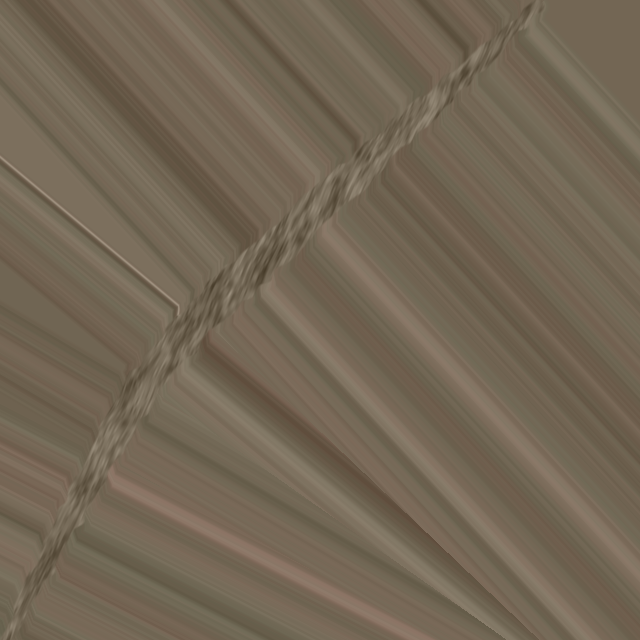
Reproduce this texture procedurally as a three.js fragment shader.

```glsl
varying vec2 vUv;

float hash(vec2 p) {
  vec3 q = fract(p.xyx * vec3(0.1031, 0.1030, 0.0973));
  q += dot(q, q.yzx + 33.33);
  return fract((q.x + q.y) * q.z);
}

float noise(vec2 p) {
  vec2 i = floor(p), f = fract(p);
  f = f * f * (3.0 - 2.0 * f);
  return mix(mix(hash(i), hash(i + vec2(1.0, 0.0)), f.x),
             mix(hash(i + vec2(0.0, 1.0)), hash(i + 1.0), f.x), f.y);
}

// Flat steps with soft borders, centred on zero
float steps(float x, float row) {
  float i = floor(x);
  return mix(hash(vec2(i, row)), hash(vec2(i + 1.0, row)),
             smoothstep(0.25, 0.75, fract(x))) - 0.5;
}

float band(float t, float center, float width) {
  float x = (t - center) / width;
  return exp(-x * x);
}

// Keeps distance, position along the spine and side of the closest segment
void spineSegment(vec2 p, vec2 a, vec2 b, inout float start, inout vec3 best) {
  vec2 ab = b - a, ap = p - a;
  float h = clamp(dot(ap, ab) / dot(ab, ab), 0.0, 1.0);
  float d = length(ap - ab * h);
  float side = ab.x * ap.y - ab.y * ap.x > 0.0 ? 1.0 : -1.0;
  if (d < best.x) best = vec3(d, start + h * length(ab), side);
  start += length(ab);
}

vec3 streaks(float t, float side) {
  float row = side * 7.0 + 20.0;
  float tone = 0.0, warmth = 0.0, frequency = 22.0, amplitude = 0.055;
  for (int i = 0; i < 4; i++) {
    tone += amplitude * steps(t * frequency, row);
    warmth += 0.4 * amplitude * steps(t * frequency + 9.3, row + 31.0);
    frequency *= 2.3;
    amplitude *= 0.8;
    row += 3.0;
  }
  float inner = 1.0 - smoothstep(1.295, 1.307, t);
  tone *= inner;
  warmth *= inner;

  if (side > 0.0) {
    // Upper left bands
    tone += 0.025 * band(t, 0.26, 0.03) - 0.04 * band(t, 0.17, 0.014)
      - 0.03 * band(t, 0.34, 0.025) - 0.025 * band(t, 0.46, 0.03)
      - 0.08 * band(t, 0.576, 0.004) + 0.14 * band(t, 0.583, 0.0018)
      + 0.025 * band(t, 0.64, 0.03) - 0.065 * band(t, 0.727, 0.018)
      + 0.03 * band(t, 0.87, 0.04) - 0.065 * band(t, 0.957, 0.008)
      - 0.075 * band(t, 1.18, 0.01);
    warmth += 0.012 * band(t, 0.78, 0.04);
  } else {
    // Lower right bands
    float rosy = band(t, 0.29, 0.022) + band(t, 0.704, 0.02)
      + band(t, 0.824, 0.018) + band(t, 1.045, 0.012);
    tone += 0.05 * rosy - 0.045 * band(t, 0.193, 0.02)
      + 0.05 * band(t, 0.496, 0.012) - 0.085 * band(t, 0.555, 0.014)
      - 0.035 * band(t, 0.77, 0.014) - 0.045 * band(t, 0.93, 0.045)
      + 0.045 * band(t, 1.272, 0.01);
    warmth += 0.016 * rosy;
  }
  return vec3(0.45, 0.40, 0.33) + tone + warmth * vec3(1.0, -0.2, 0.1);
}

vec3 fibres(vec2 p) {
  p += 0.006 * (vec2(noise(p * 24.0), noise(p * 24.0 + 50.0)) - 0.5);
  vec2 q = vec2(0.91 * p.x - 0.41 * p.y, 0.41 * p.x + 0.91 * p.y) + 2.0;
  float tone = 0.13 * noise(q * vec2(75.0, 22.0))
    + 0.15 * noise(q * vec2(190.0, 38.0))
    + 0.12 * noise(q * vec2(390.0, 75.0)) - 0.2;
  return vec3(0.45, 0.405, 0.335) + tone;
}

void main() {
  // Bent spine
  vec3 spine = vec3(9.0, 0.0, 1.0);
  float start = 0.0;
  spineSegment(vUv, vec2(0.01, 0.0), vec2(0.16, 0.29), start, spine);
  spineSegment(vUv, vec2(0.16, 0.29), vec2(0.225, 0.40), start, spine);
  spineSegment(vUv, vec2(0.225, 0.40), vec2(0.3125, 0.505), start, spine);
  spineSegment(vUv, vec2(0.3125, 0.505), vec2(0.84, 0.99), start, spine);

  // Tapered rope with a ragged rim
  float t = spine.y;
  float halfWidth = 0.009 + 0.02 * sin(3.14159 * t / start)
    + 0.009 * (noise(vec2(t * 55.0, spine.z * 5.0 + 9.0)) - 0.5);
  float gap = spine.x - halfWidth;

  // Streaks kink where they leave the rope
  t += spine.z * max(0.0, 0.012 - max(gap, 0.0));
  vec3 color = streaks(t, spine.z);
  color = mix(fibres(vUv), color, smoothstep(-0.003, 0.002, gap));
  gl_FragColor = vec4(color, 1.0);
}
```
